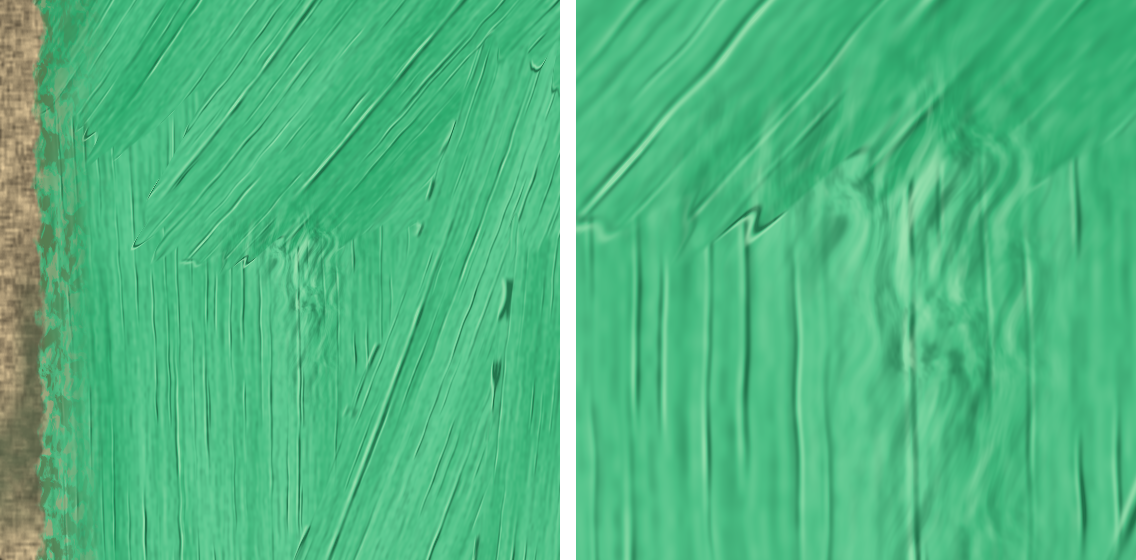
Left, the full canvas; right, a detail of the centre.
Reproduce this texture procedurally as a Shadertoy shader.

```glsl
// Thick green oil paint in crossing brush strokes beside a strip of bare brown canvas
#define PALE vec3(0.36, 0.79, 0.57)
#define DEEP vec3(0.18, 0.675, 0.435)
#define SHADOW vec3(0.11, 0.42, 0.27)
#define GLINT vec3(0.64, 0.90, 0.71)
#define GRIME vec3(0.34, 0.48, 0.31)
#define LINEN vec3(0.64, 0.57, 0.44)
#define SOOT vec3(0.31, 0.36, 0.26)
#define RELIEF 0.5
#define STRIP 0.072

float hash(vec2 p) {
    vec3 q = fract(vec3(p.xyx) * 0.1031);
    q += dot(q, q.yzx + 33.33);
    return fract((q.x + q.y) * q.z);
}

float noise(vec2 p) {
    vec2 i = floor(p), f = fract(p);
    f = f * f * (3.0 - 2.0 * f);
    return mix(mix(hash(i), hash(i + vec2(1, 0)), f.x),
               mix(hash(i + vec2(0, 1)), hash(i + vec2(1, 1)), f.x), f.y);
}

float fbm(vec2 p) {
    float sum = 0.0, amp = 0.53;
    for (int i = 0; i < 4; i++) {
        sum += amp * noise(p);
        p = p * 2.03 + 17.1;
        amp *= 0.5;
    }
    return sum;
}

float bell(float x, float width) { return exp(-x * x / (width * width)); }

// Stroke space: x runs across the bristles, y along them
vec2 strokeSpace(vec2 p, float degrees) {
    float a = radians(degrees);
    return vec2(p.x * sin(a) - p.y * cos(a), p.x * cos(a) + p.y * sin(a));
}

float bristles(vec2 q) {
    return 0.7 * noise(q * vec2(55.0, 3.5)) + 0.6 * noise(q * vec2(110.0, 8.0))
         + 0.5 * noise(q * vec2(180.0, 20.0));
}

// A dark groove with a bright lip beside it
float groove(float d, float width) {
    return 0.75 * bell(d + 2.0 * width, width) - bell(d, width);
}

// Scattered grooves, one per column, fading in and out along the stroke
float furrows(vec2 q, float seed, float count, float width) {
    float column = floor(q.x * count);
    float centre = 0.25 + 0.5 * hash(vec2(column, seed));
    float d = (fract(q.x * count) - centre) / count;
    float along = noise(vec2(column * 7.3 + seed, q.y * count * 0.25 + seed));
    float side = sign(hash(vec2(seed, column)) - 0.35);
    return side * groove(d, width) * smoothstep(0.45, 0.8, along);
}

// Colour of the paint with light or shade on its surface
vec3 lit(vec3 colour, float light) {
    colour = mix(colour, SHADOW, clamp(-light, 0.0, 0.9));
    return mix(colour, GLINT, clamp(light, 0.0, 0.8));
}

vec3 paint(vec2 q, float tone, float seed, float extra) {
    q.x += 0.012 * noise(vec2(q.y * 3.0, q.x * 5.0 + seed)) + 0.003 * noise(q * 28.0);
    vec2 s = q + seed, e = vec2(0.002, 0.0);
    tone += 0.8 * (noise(s * vec2(15.0, 1.6)) - 0.5) + 0.5 * (noise(s * vec2(75.0, 5.0)) - 0.5);
    float grooves = 0.8 * furrows(q, seed, 17.0, 0.002) + 0.6 * furrows(q, seed, 43.0, 0.0015) + extra;
    float light = RELIEF * (bristles(s + e) - bristles(s - e));
    light += grooves * (0.25 + 1.2 * noise(s * vec2(40.0, 30.0)));
    light += 0.2 * (noise(s * vec2(190.0, 95.0)) - 0.5);
    return lit(mix(DEEP, PALE, clamp(tone, 0.0, 1.0)), light);
}

// Lay strokes over others with a dry fringe and a broken rim
vec3 cover(vec3 under, vec3 over, float edge, vec2 q) {
    edge += 0.024 * (noise(q * vec2(120.0, 16.0)) - 0.5);
    vec3 c = mix(under, over, smoothstep(-0.01, 0.01, edge));
    float rim = smoothstep(0.5, 0.85, noise(q * 26.0));
    return lit(c, rim * groove(edge, 0.004));
}

void mainImage(out vec4 fragColor, in vec2 fragCoord) {
    vec2 p = fragCoord / iResolution.y;

    // Upright strokes, paler in the middle
    vec2 q = vec2(p.x + 0.06 * p.y * (1.0 - 1.6 * p.x), p.y);
    float tone = 0.63 + 0.4 * bell(p.x - 0.49, 0.06) - 0.4 * bell(p.x - 0.59, 0.03) - 0.1 * p.y;
    vec3 colour = paint(q, tone, 3.0, 0.0);

    // Diagonal strokes sweeping to the upper right
    q = strokeSpace(p, 52.0);
    float start = 0.62 + 1.1 * max(q.x + 0.06, 0.0) + 0.26 * bell(q.x + 0.225, 0.03)
                + 0.07 * smoothstep(-0.22, -0.27, q.x) + 0.07 * (noise(q.xx * 45.0) - 0.5);
    float edge = q.y - start;
    q.x -= 0.3 * (q.y - 0.95) * (q.x + 0.06) - 0.12 * pow(max(1.0 - q.y, 0.0), 2.0);
    float extra = groove(q.x + 0.165, 0.003) * smoothstep(0.66, 0.76, q.y)
                + groove(q.x - 0.028, 0.003) * smoothstep(0.8, 0.9, q.y);
    colour = cover(colour, paint(q, 0.4, 11.0, 0.8 * extra), edge, q);

    // Lumpy crust where the strokes meet
    float crust = bell(p.x - 0.555, 0.05) * bell(p.y - 0.45, 0.14)
                + 0.8 * bell(p.x - 0.5, 0.12) * bell(p.y - 0.56, 0.05);
    vec2 lump = strokeSpace(p, 78.0) * vec2(60.0, 19.0) + noise(p * 30.0);
    colour = lit(colour, 2.6 * crust * (fbm(lump) - fbm(lump + vec2(0.4, 0.1))));

    // Steep sweep on the right
    q = strokeSpace(p, 70.0);
    q.x += 0.03 * (q.y - 0.55) * (q.y - 0.55);
    edge = min(q.x - 0.503, 1.09 + 0.12 * noise(q.xx * 38.0) - q.y);
    extra = groove(q.x - 0.556, 0.0032) * smoothstep(0.15, 0.25, q.y) * smoothstep(1.05, 0.6, q.y);
    tone = 0.68 - 0.35 * bell(q.x - 0.53, 0.025) + 0.2 * bell(q.x - 0.61, 0.04);
    colour = cover(colour, paint(q, tone, 23.0, extra), edge, q);

    // Nearly upright strokes at the lower right
    q = strokeSpace(p, 84.0);
    edge = min(q.x - 0.85, 0.6 + 0.13 * noise(q.xx * 34.0) - q.y);
    colour = cover(colour, paint(q, 0.66, 37.0, 0.0), edge, q);

    // Thin dirty paint with flecks next to the bare strip
    float low = bell(p.y - 0.16, 0.2);
    float fade = smoothstep(0.2, 0.06, p.x + 0.05 * (noise(p * vec2(30.0, 9.0)) - 0.5));
    float fleck = fbm(p * vec2(95.0, 42.0) + noise(p * 40.0));
    colour = mix(colour, GRIME, fade * (0.15 + 0.8 * smoothstep(0.5, 0.66, fleck)));
    colour = mix(colour, LINEN * 1.1, fade * (0.55 + 0.4 * low) * smoothstep(0.46, 0.32, fleck));

    // Bare canvas: woven threads, darker stains lower down
    float weave = noise(p * vec2(200.0, 70.0)) + noise(p * vec2(60.0, 180.0)) - 1.0;
    vec3 linen = LINEN * (0.87 + 0.32 * weave + 0.5 * (fbm(p * vec2(70.0, 45.0)) - 0.5)
                          + 0.22 * noise(p * vec2(18.0, 9.0)));
    float stain = bell(p.y - 0.17, 0.1) + bell(p.y - 0.36, 0.12) * smoothstep(0.01, 0.06, p.x);
    linen = mix(linen, SOOT, clamp(stain * (0.2 + fbm(p * 30.0)), 0.0, 0.8));
    float border = STRIP + 0.04 * (fbm(p * vec2(50.0, 30.0)) - 0.5);
    colour = mix(linen, colour, smoothstep(-0.008, 0.008, p.x - border));

    fragColor = vec4(clamp(colour, 0.0, 1.0), 1.0);
}
```
